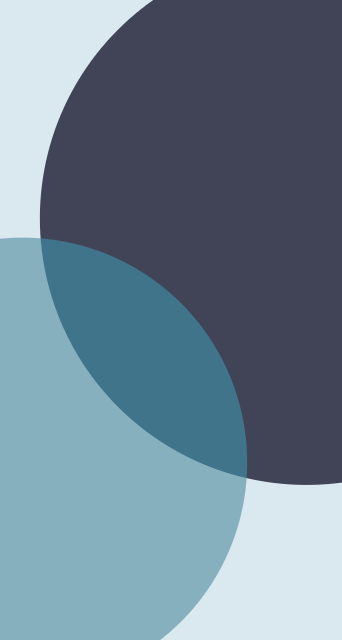
Give the GLSL for this background, as a Shadertoy shader.

```glsl
#define PAPER_COLOR   vec3(0.855, 0.914, 0.937)
#define DARK_COLOR    vec3(0.255, 0.263, 0.337)
#define LIGHT_COLOR   vec3(0.525, 0.690, 0.745)
#define OVERLAP_COLOR vec3(0.250, 0.453, 0.541)
#define DARK_CENTER   vec2(0.4790, 0.6590)
#define DARK_RADIUS   0.4167
#define LIGHT_CENTER  vec2(0.0350, 0.2775)
#define LIGHT_RADIUS  0.3512

// Antialiased disc coverage, in units of the canvas height
float discCoverage(vec2 p, vec2 center, float radius) {
    float edgeDistance = length(p - center) - radius;
    return clamp(0.5 - edgeDistance * iResolution.y, 0.0, 1.0);
}

void mainImage(out vec4 fragColor, in vec2 fragCoord) {
    vec2 p = fragCoord / iResolution.y;

    float dark = discCoverage(p, DARK_CENTER, DARK_RADIUS);
    float light = discCoverage(p, LIGHT_CENTER, LIGHT_RADIUS);

    // The translucent disc tints the paper and the dark disc differently
    vec3 uncovered = mix(PAPER_COLOR, DARK_COLOR, dark);
    vec3 tinted = mix(LIGHT_COLOR, OVERLAP_COLOR, dark);

    fragColor = vec4(mix(uncovered, tinted, light), 1.0);
}
```
